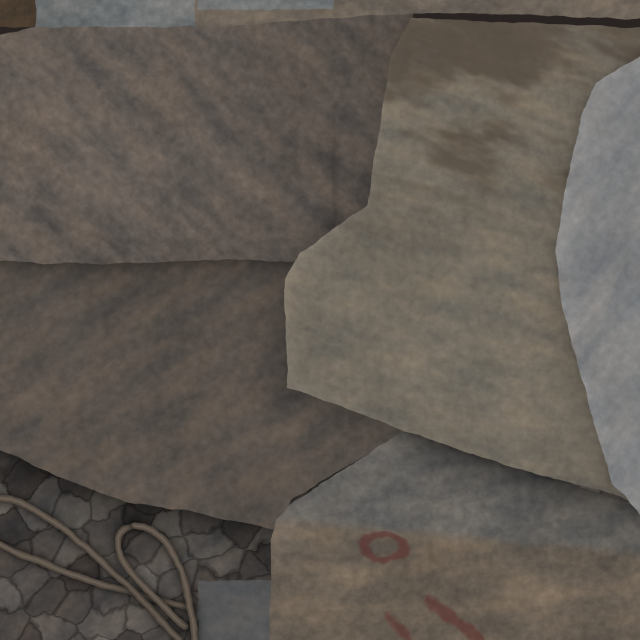
Write a WebGL 2 fragment shader that draws this texture.

```glsl
#version 300 es
precision highp float;
// A dry wall of large weathered stone blocks above rubble and loose cables.
uniform vec2 u_resolution;
out vec4 fragColor;

float hash(vec2 p) {
  p = fract(p * vec2(.1031, .1137));
  p += dot(p, p.yx + 33.33);
  return fract((p.x + p.y) * p.x * 17.);
}

float corner(vec2 cell, vec2 f) {
  float a = 6.2832 * hash(cell + 71.);
  return dot(vec2(cos(a), sin(a)), f);
}

float gradientNoise(vec2 p) {
  vec2 i = floor(p), f = p - i, e = vec2(1, 0), w = f * f * (3. - 2. * f);
  float low = mix(corner(i, f), corner(i + e, f - e), w.x);
  float high = mix(corner(i + e.yx, f - e.yx), corner(i + 1., f - 1.), w.x);
  return 1.4 * mix(low, high, w.y);
}

float fbm(vec2 p) {
  float sum = 0., amp = .55;
  for (int i = 0; i < 4; i++) {
    sum += amp * gradientNoise(p);
    p = mat2(1.6, 1.2, -1.2, 1.6) * p + 13.7;
    amp *= .55;
  }
  return sum;
}

vec2 rotate(vec2 p, float a) {
  return mat2(cos(a), -sin(a), sin(a), cos(a)) * p;
}

float sdSegment(vec2 p, vec2 a, vec2 b) {
  vec2 d = b - a;
  return length(p - a - d * clamp(dot(p - a, d) / dot(d, d), 0., 1.));
}

float sdCurve(vec2 p, vec2 a, vec2 b, vec2 c) {
  float d = 1.;
  vec2 last = a;
  for (int i = 1; i <= 10; i++) {
    float t = float(i) / 10.;
    vec2 next = mix(mix(a, b, t), mix(b, c, t), t);
    d = min(d, sdSegment(p, last, next));
    last = next;
  }
  return d;
}

// Signed distance to a twelve-sided outline
float sdBlock(vec2 p, float v[24]) {
  float d = 9., side = 1.;
  vec2 a = vec2(v[22], v[23]);
  for (int i = 0; i < 24; i += 2) {
    vec2 b = vec2(v[i], v[i + 1]), e = a - b, w = p - b;
    d = min(d, sdSegment(p, a, b));
    bvec3 c = bvec3(p.y >= b.y, p.y < a.y, e.x * w.y > e.y * w.x);
    if (all(c) || all(not(c))) side = -side;
    a = b;
  }
  return side * d;
}

float cover(float d) { return 1. - smoothstep(-.0012, .0012, d); }
float shade(float d, float reach) { return exp(-max(d, 0.) / reach); }

// Mottled stone with streaks along one direction
vec3 rock(vec2 p, vec3 tint, float angle, float contrast) {
  float streak = fbm(rotate(p, angle) * vec2(9, 26));
  float mottle = .55 * streak + .4 * fbm(p * 75.) + .35 * fbm(p * 6.);
  return tint * (1. + contrast * mottle) + vec3(.025, .005, -.015) * streak;
}

vec3 cable(vec3 col, float d) {
  col *= 1. - .45 * shade(d - .005, .006);
  return mix(col, vec3(.38, .34, .3) * (1.1 - d * 70.), cover(d - .0055));
}

vec3 rubble(vec2 p) {
  vec2 q = rotate(p, .5) * vec2(17, 23) + .5 * fbm(p * 14.);
  float near = 9., second = 9., id = 0.;
  for (int k = 0; k < 9; k++) {
    vec2 cell = floor(q) + vec2(k % 3, k / 3) - 1.;
    float d = length(q - cell - vec2(hash(cell), hash(cell + 19.)));
    second = min(second, max(near, d));
    if (d < near) { near = d; id = hash(cell + 41.); }
  }
  vec3 tint = mix(vec3(.25, .23, .22), vec3(.4, .38, .36), id);
  return rock(p, tint, .6, .4) * mix(.72, 1., smoothstep(0., .16, second - near));
}

void main() {
  vec2 uv = gl_FragCoord.xy / u_resolution;
  vec2 p = uv + .004 * vec2(fbm(uv * 22.), fbm(uv * 22. + 50.));
  float lowerLeft = sdBlock(p, float[24](-.1,.61, .455,.61, .62,.4, .64,.33, .573,.29, .456,.219, .427,.173, .286,.203, .195,.216, .091,.255, 0.,.297, -.1,.33));
  float upperLeft = sdBlock(p, float[24](-.1,.94, 0.,.945, .06,.96, .645,.98, .63,.92, .6,.69, .53,.63, .462,.591, .35,.595, .23,.589, .11,.588, -.1,.596));
  float centre = sdBlock(p, float[24](.642,.972, 1.1,.953, 1.1,.15, .957,.229, .807,.268, .63,.327, .573,.35, .449,.394, .444,.564, .469,.605, .573,.68, .61,.91));
  float right = sdBlock(p, float[24](1.1,.95, 1.,.912, .93,.87, .908,.818, .885,.714, .868,.61, .879,.518, .911,.4, .935,.31, .957,.245, 1.,.195, 1.1,.15));
  float lowerRight = sdBlock(p, float[24](.63,.326, .7,.313, .83,.267, 1.1,.17, 1.1,-.1, .422,-.1, .422,0., .424,.155, .432,.188, .45,.21, .52,.255, .573,.29));

  // Ground, slab and cables
  vec3 col = mix(rubble(p), vec3(.16, .14, .135), step(.4, p.y));
  col = mix(col, rock(p, vec3(.34), 0., .25), cover(max(abs(p.x - .37) - .06, p.y - .093)));
  col *= 1. - .5 * shade(lowerLeft, .045);
  col = cable(col, sdCurve(p, vec2(0, .15), vec2(.12, .09), vec2(.3, .05)));
  col = cable(col, sdCurve(p, vec2(0, .222), vec2(.08, .22), vec2(.28, 0)));
  col = cable(col, sdCurve(p, vec2(.29, .02), vec2(.13, .16), vec2(.21, .18)));
  col = cable(col, sdCurve(p, vec2(.21, .18), vec2(.29, .17), vec2(.305, 0)));

  // Left blocks
  vec3 stone = rock(p, vec3(.345, .315, .29), .6, .34);
  stone *= 1. - .3 * shade(upperLeft, .02) - .16 * shade(centre, .045);
  col = mix(col, stone, cover(lowerLeft));
  stone = rock(p, vec3(.385, .353, .328), -.75, .42);
  stone *= 1. - .13 * shade(abs(p.x - .522), .006) * smoothstep(.85, .78, p.y);
  stone *= 1. - .1 * smoothstep(.2, .5, p.x) - .12 * shade(centre, .025);
  col = mix(col, stone, cover(upperLeft));

  // Lower right block: dusty top, ochre front, red paint
  float front = smoothstep(.012, -.012, p.y - .185 + .09 * (p.x - .45));
  stone = rock(p, mix(vec3(.385, .375, .36), vec3(.4, .36, .315), front), .15, .4);
  stone += .06 * shade(length(p - vec2(.447, .16)), .03);
  stone *= 1. - .5 * shade(centre, .022) * smoothstep(.56, .67, p.x);
  float paint = abs(length((p - vec2(.6, .145)) * vec2(1, 1.6)) - .031) - .006;
  paint = min(paint, sdSegment(p, vec2(.67, .062), vec2(.75, 0)) - .007);
  paint = min(paint, sdSegment(p, vec2(.607, .036), vec2(.64, 0)) - .005);
  paint += .008 * fbm(p * 40.);
  stone = mix(stone, vec3(.36, .19, .18), .6 * smoothstep(.006, -.003, paint));
  col = mix(col, stone, cover(lowerRight));

  // Central block with brown stains
  stone = rock(p, vec3(.445, .417, .372), -.25, .3);
  float stain = fbm(rotate(p, -.35) * vec2(6, 17)) + .4 * smoothstep(.83, .96, p.y);
  stain = smoothstep(-.1, .45, stain) * smoothstep(.58, .78, p.y);
  stone = mix(stone, vec3(.31, .27, .23), .7 * stain);
  stone += .04 * shade(-centre, .008) * smoothstep(.7, .5, p.x);
  col = mix(col, stone * (1. - .18 * shade(right, .015)), cover(centre));

  // Pale block on the right
  stone = rock(p, vec3(.495), .9, .25);
  stone += .05 * shade(-right, .02) * (.5 + 2. * fbm(p * 24.));
  col = mix(col, stone, cover(right));

  // Thin stones along the top
  float course = mix(.958, .979, smoothstep(.3, .67, p.x)) - .008 * smoothstep(.75, 1., p.x);
  vec3 tint = mix(vec3(.29, .24, .19), vec3(.42, .385, .345), step(.06, p.x));
  float grey = max(abs(p.x - .18) - .125, .957 - p.y);
  grey = min(grey, max(abs(p.x - .415) - .105, .985 - p.y));
  tint = mix(tint, vec3(.43, .44, .44), cover(grey));
  col = mix(col, rock(p, tint, .1, .4), cover(course - p.y));
  fragColor = vec4(col, 1);
}
```
